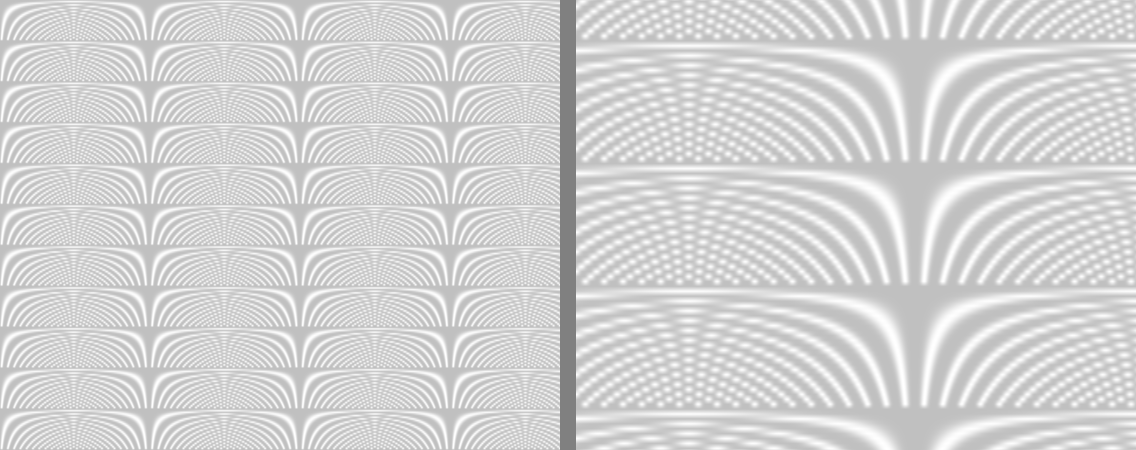
Left: the whole. Right: its middle third, enlarged.
Write a Shadertoy shader that draws this pattern.

```glsl
// Silver bands of white nested arches, made by cosine rows of rising frequency.

#define COLUMNS 3.72        // arch columns across the canvas
#define BANDS 11.0          // bands down the canvas
#define ROWS 25.0           // cosine rows inside one band
#define COLUMN_SHIFT 0.01   // sideways shift, in columns
#define SHARPNESS 2.5       // higher makes thinner white lines
#define SILVER vec3(0.753)
#define WHITE vec3(1.0)

const float TAU = 6.2831853;

// Brightness of one row: its number is the count of lines per column.
// Whole row numbers mirror the lines about the middle of each column.
float rowLines(float row, float x) {
    float wave = 0.5 - 0.5 * cos(TAU * row * x);
    return pow(max(wave, 0.0), SHARPNESS);
}

// Blend neighbouring rows, so the lines join into arches that cross mid-column.
float arches(float x, float depth) {
    float position = fract(depth) * ROWS;
    float row = floor(position);
    float nextRow = mod(row + 1.0, ROWS);
    return mix(rowLines(row, x), rowLines(nextRow, x), position - row);
}

void mainImage(out vec4 fragColor, in vec2 fragCoord) {
    vec2 uv = fragCoord / iResolution.xy;
    float x = fract(uv.x * COLUMNS + COLUMN_SHIFT);

    // Average samples down the pixel to soften the band edges.
    float light = 0.0;
    for (int i = 0; i < 4; i++) {
        float offset = (float(i) - 1.5) * 0.25 / iResolution.y;
        float depth = (1.0 - uv.y + offset) * BANDS;
        light += 0.25 * arches(x, depth);
    }

    fragColor = vec4(mix(SILVER, WHITE, light), 1.0);
}
```
